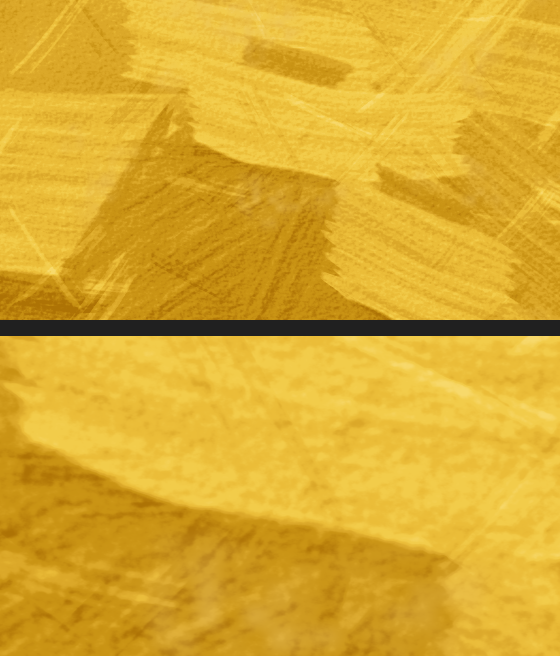
Top: the whole. Bottom: its middle third, enlarged.
This texture is drawn by a WebGL 2 fragment shader. Its source:

```glsl
#version 300 es
precision highp float;
uniform vec2 u_resolution;
out vec4 fragColor;

float hash(vec2 p) {
  vec3 h = fract(p.xyx * vec3(0.1031, 0.1030, 0.0973));
  h += dot(h, h.yzx + 33.33);
  return fract((h.x + h.y) * h.z);
}

float noise(vec2 p) {
  vec2 i = floor(p), f = fract(p);
  f = f * f * (3.0 - 2.0 * f);
  return mix(mix(hash(i), hash(i + vec2(1, 0)), f.x),
             mix(hash(i + vec2(0, 1)), hash(i + vec2(1, 1)), f.x), f.y);
}

float fbm(vec2 p) {
  float sum = 0.0, gain = 0.5;
  for (int i = 0; i < 4; i++) {
    sum += gain * noise(p);
    p = mat2(1.6, 1.2, -1.2, 1.6) * p + 17.3;
    gain *= 0.5;
  }
  return sum;
}

// Fine lines left by the hairs of a brush moving along x
float bristles(vec2 q) {
  q.y += 0.012 * noise(q * 4.0);
  return 0.4 * noise(q * vec2(2.5, 38.0)) + 0.35 * noise(q * vec2(5.0, 85.0) + 40.0)
       + 0.25 * noise(q * vec2(11.0, 150.0) + 80.0);
}

// One brush stroke laid over the tone; dry strokes only catch on some hairs
float paint(float tone, vec2 p, vec2 center, float degrees_, vec2 size,
            float shear, float bend, float level, float dry) {
  float a = radians(degrees_);
  vec2 q = mat2(cos(a), -sin(a), sin(a), cos(a)) * (p - center);
  q.y -= bend * q.x * q.x;
  vec2 s = q + center * 7.0;
  float hairs = bristles(s);
  float ragged = 0.07 * noise(vec2(s.y * 30.0, 3.0)) + 0.05 * noise(vec2(s.y * 90.0, sign(q.x) * 9.0));
  float ends = size.x - abs(q.x - shear * q.y) - ragged * min(1.0, size.x * 3.0);
  float sides = size.y - abs(q.y) - 0.02 * noise(vec2(s.x * 6.0, sign(q.y) * 5.0)) * min(1.0, size.y * 9.0);
  float cover = smoothstep(-0.005, 0.02, ends) * smoothstep(-0.004, 0.010, sides);
  cover *= mix(1.0, smoothstep(0.46, 0.66, hairs), dry);
  float ridge = 0.08 * smoothstep(0.025, 0.006, sides) * (1.0 - dry);
  return mix(tone, level + ridge + 0.5 * (hairs - 0.5), cover * 0.93);
}

// Tone from brown ochre to pale gold
vec3 gold(float t) {
  vec3 c = mix(vec3(0.68, 0.45, 0.02), vec3(0.79, 0.58, 0.08), smoothstep(0.02, 0.28, t));
  c = mix(c, vec3(0.86, 0.66, 0.16), smoothstep(0.28, 0.48, t));
  c = mix(c, vec3(0.92, 0.74, 0.22), smoothstep(0.48, 0.68, t));
  c = mix(c, vec3(0.95, 0.80, 0.29), smoothstep(0.68, 0.86, t));
  return mix(c, vec3(0.97, 0.85, 0.42), smoothstep(0.88, 1.12, t));
}

void main() {
  vec2 p = gl_FragCoord.xy / u_resolution.y;

  // Undercoat, darker toward the bottom
  float t = 0.25 + 0.24 * p.y + 0.35 * (fbm(p * 3.0) - 0.47);
  t = paint(t, p, vec2(1.50, 0.42), -38.0, vec2(0.60, 0.30), 0.0, 0.0, 0.44, 0.2);
  t = paint(t, p, vec2(1.25, 0.88), -14.0, vec2(0.65, 0.17), 0.3, 0.0, 0.64, 0.1);
  t = paint(t, p, vec2(1.42, 0.88), 48.0, vec2(0.36, 0.12), 0.0, 0.2, 0.74, 0.4);
  t = paint(t, p, vec2(0.56, 0.24), 33.0, vec2(0.42, 0.20), 0.0, -0.2, 0.28, 0.1);
  t = paint(t, p, vec2(0.90, 0.17), 64.0, vec2(0.27, 0.10), 0.0, 0.0, 0.18, 0.1);

  // Broad bright strokes and the dark gaps beside them
  t = paint(t, p, vec2(0.10, 0.43), -5.0, vec2(0.36, 0.30), 0.62, 0.1, 0.70, 0.1);
  t = paint(t, p, vec2(0.08, 0.06), -10.0, vec2(0.26, 0.07), 0.3, 0.0, 0.10, 0.1);
  t = paint(t, p, vec2(0.36, 0.37), 58.0, vec2(0.37, 0.035), 0.0, 0.0, 0.20, 0.3);
  t = paint(t, p, vec2(0.78, 0.83), -9.0, vec2(0.45, 0.15), -0.2, 0.1, 0.78, 0.0);
  t = paint(t, p, vec2(0.82, 0.465), -13.0, vec2(0.28, 0.022), 0.0, 0.3, 0.14, 0.2);
  t = paint(t, p, vec2(1.01, 0.59), -8.0, vec2(0.51, 0.15), -0.2, 0.3, 0.80, 0.0);
  t = paint(t, p, vec2(0.92, 0.80), -15.0, vec2(0.21, 0.052), 0.16, 0.0, 0.32, 0.0);
  t = paint(t, p, vec2(1.32, 0.36), -27.0, vec2(0.22, 0.065), -0.4, 0.0, 0.26, 0.1);
  t = paint(t, p, vec2(1.32, 0.15), -25.0, vec2(0.38, 0.19), -0.47, 0.1, 0.68, 0.1);

  // Scattered dry brushing, crossing in a few directions
  for (int i = 0; i < 44; i++) {
    float k = float(i);
    vec2 center = vec2(hash(vec2(k, 1.7)) * 1.8, hash(vec2(k, 5.3)));
    float pick = hash(vec2(k, 9.1));
    float angle = pick < 0.35 ? 50.0 : pick < 0.55 ? -58.0 : pick < 0.75 ? -32.0 : -9.0;
    angle += 16.0 * (hash(vec2(k, 12.9)) - 0.5);
    vec2 size = vec2(0.10 + 0.15 * hash(vec2(k, 21.3)), 0.012 + 0.04 * hash(vec2(k, 27.7)));
    float shift = hash(vec2(k, 33.1)) < 0.55 ? 0.17 : -0.20;
    t = paint(t, p, center, angle, size, 0.0, 0.2, t + shift, 1.0);
  }

  // Canvas grain, lit from the upper left
  vec2 g = p * vec2(75.0, 110.0);
  t += 0.26 * (fbm(g) - fbm(g + vec2(-0.5, 0.6)));
  t += 0.10 * (noise(p * 170.0) - 0.5);

  // Pale worn patches
  vec3 color = gold(t);
  float worn = smoothstep(0.56, 0.76, fbm(p * vec2(3.6, 5.0) + 8.0));
  color = mix(color, vec3(0.91, 0.75, 0.38), 0.45 * worn * noise(p * 40.0));
  fragColor = vec4(color, 1.0);
}
```
